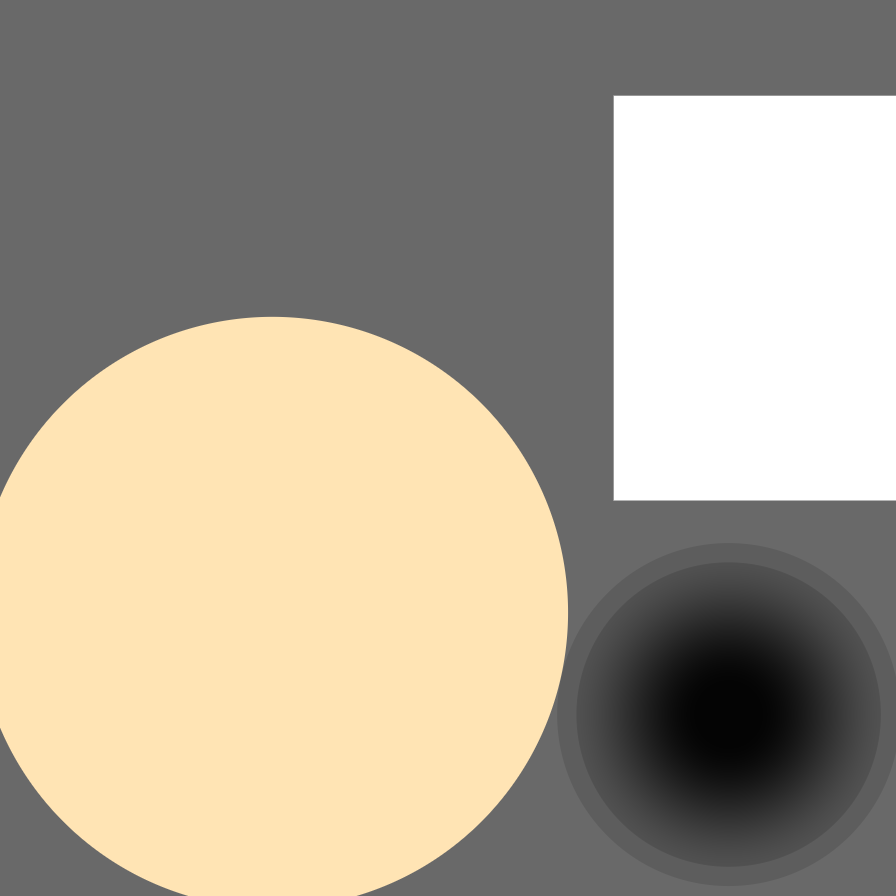
Reproduce this background procedurally as a Shadertoy shader.

```glsl
// Flat cream disc, white panel and a soft dark blot with a faint rim on grey.

const vec3 GREY  = vec3(0.412);
const vec3 CREAM = vec3(1.0, 0.894, 0.706);
const vec3 WHITE = vec3(1.0);

// Signed distance to a disc.
float discDistance(vec2 p, vec2 center, float radius) {
    return length(p - center) - radius;
}

// Signed distance to a box given by two opposite corners.
float boxDistance(vec2 p, vec2 low, vec2 high) {
    vec2 d = abs(p - 0.5 * (low + high)) - 0.5 * (high - low);
    return length(max(d, 0.0)) + min(max(d.x, d.y), 0.0);
}

// Smooth coverage of a shape, one pixel wide at its edge.
float coverage(float dist, float pixel) {
    return clamp(0.5 - dist / pixel, 0.0, 1.0);
}

// Brightness of the blot, from a near-black core to its dim border.
float blotShade(float radius) {
    return mix(0.015, 0.325, smoothstep(0.03, 0.185, radius));
}

void mainImage(out vec4 fragColor, in vec2 fragCoord) {
    vec2 p = fragCoord / iResolution.xy;
    float pixel = 1.0 / min(iResolution.x, iResolution.y);
    vec3 color = GREY;

    // Dark blot: pale rim first, then the soft core.
    vec2 blotCenter = vec2(0.8132, 0.2025);
    float rim = discDistance(p, blotCenter, 0.1914);
    float core = discDistance(p, blotCenter, 0.1699);
    color = mix(color, vec3(0.365), coverage(rim, pixel));
    color = mix(color, vec3(blotShade(length(p - blotCenter))), coverage(core, pixel));

    // Cream disc, cut by the left and lower borders.
    float disc = discDistance(p, vec2(0.304, 0.3164), 0.330);
    color = mix(color, CREAM, coverage(disc, pixel));

    // White panel, running past the right border.
    float panel = boxDistance(p, vec2(0.6849, 0.4414), vec2(1.2, 0.8932));
    color = mix(color, WHITE, coverage(panel, pixel));

    fragColor = vec4(color, 1.0);
}
```
